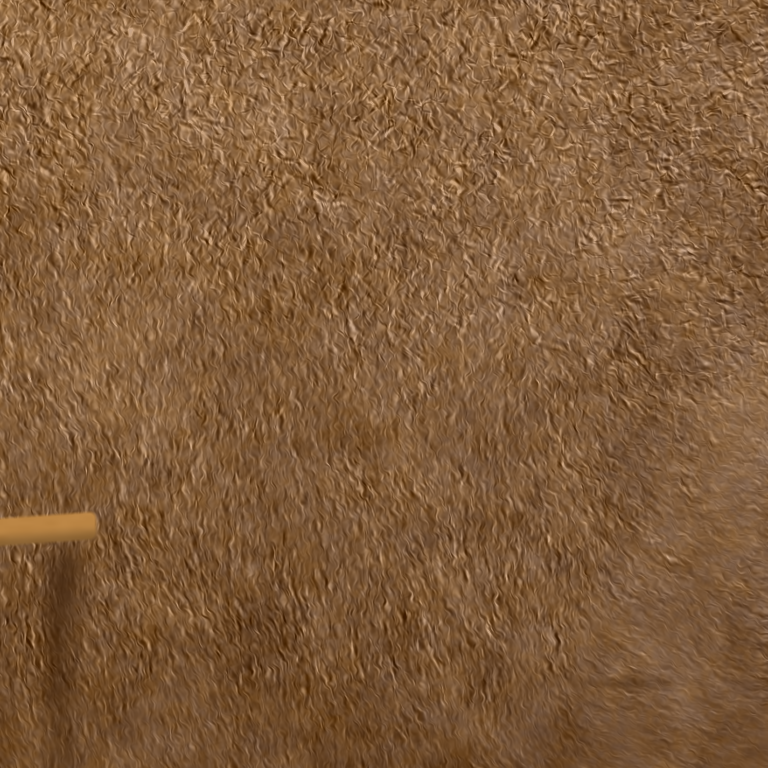
This texture is drawn by a WebGL 2 fragment shader. Its source:

```glsl
#version 300 es
precision highp float;

uniform vec2 u_resolution;
out vec4 fragColor;

const vec3 MEAN_COLOR = vec3(0.505, 0.364, 0.233);
const vec3 TONE_STEP = vec3(0.095, 0.089, 0.079);
const vec3 WARM_SHIFT = vec3(0.016, 0.0, -0.032);
const vec3 BAR_COLOR = vec3(0.69, 0.49, 0.25);
const vec3 SHADE_COLOR = vec3(0.25, 0.14, 0.05);
const float COARSE_LENGTH = 0.016;
const float FINE_LENGTH = 0.0085;
const float GRAIN_ASPECT = 0.5;
const float WAVES_PER_LENGTH = 1.35;
const float COARSE_AMOUNT = 0.60;
const float FINE_AMOUNT = 0.46;
const float SPECKLE_AMOUNT = 0.55;
const float WARP_AMOUNT = 0.0022;
const float STEEP_LEAN = 0.25;
const float FLAT_LEAN = 1.0;
const int GRAINS_PER_CELL = 3;
const float TAU = 6.2831853;

vec3 hash3(ivec2 cell, int seed) {
    uvec3 v = uvec3(uint(cell.x + 4096), uint(cell.y + 4096), uint(seed));
    v = v * 1664525u + 1013904223u;
    v.x += v.y * v.z; v.y += v.z * v.x; v.z += v.x * v.y;
    v ^= v >> 16u;
    v.x += v.y * v.z; v.y += v.z * v.x; v.z += v.x * v.y;
    return vec3(v >> 8u) / 16777216.0;
}

float valueNoise(vec2 p, int seed) {
    ivec2 i = ivec2(floor(p));
    vec2 f = fract(p);
    f = f * f * (3.0 - 2.0 * f);
    float low = mix(hash3(i, seed).x, hash3(i + ivec2(1, 0), seed).x, f.x);
    float high = mix(hash3(i + ivec2(0, 1), seed).x, hash3(i + ivec2(1, 1), seed).x, f.x);
    return mix(low, high, f.y) * 2.0 - 1.0;
}

// Calm zone toward the lower right
float calmZone(vec2 p) {
    float edge = p.x - 0.35 * p.y + 0.04 * valueNoise(p * 7.0, 3);
    return smoothstep(0.60, 0.80, edge) * (1.0 - smoothstep(0.3, 0.7, p.y));
}

// Lean of the grain away from vertical, in radians
float grainLean(vec2 p) {
    float turn = smoothstep(0.65, 0.97, p.x + 0.15 * (p.y - 0.5));
    return mix(STEEP_LEAN, FLAT_LEAN, max(turn, calmZone(p))) + 0.25 * valueNoise(p * 11.0, 5);
}

// Sum of short oriented ripples scattered over a jittered grid
float grainLayer(vec2 p, float size, int seed) {
    vec2 q = p / size;
    ivec2 base = ivec2(floor(q));
    float lean = grainLean(p);
    float spread = mix(0.4, 1.5, smoothstep(0.3, 0.95, p.y + 0.3 * (p.x - 0.4)));
    float sum = 0.0;
    for (int y = -1; y <= 1; y++)
    for (int x = -1; x <= 1; x++)
    for (int k = 0; k < GRAINS_PER_CELL; k++) {
        ivec2 cell = base + ivec2(x, y);
        vec3 place = hash3(cell, seed + 2 * k);
        vec3 style = hash3(cell, seed + 2 * k + 1);
        float angle = lean + (style.x + style.y - 1.0) * spread;
        vec2 along = vec2(sin(angle), -cos(angle));
        vec2 d = q - vec2(cell) - place.xy;
        float u = dot(d, along);
        float v = dot(d, vec2(-along.y, along.x));
        float window = max(0.0, 1.0 - u * u - v * v / (GRAIN_ASPECT * GRAIN_ASPECT));
        float ripple = cos(TAU * (WAVES_PER_LENGTH * v + place.z));
        sum += mix(0.1, 1.5, style.z * style.z) * window * window * ripple;
    }
    return 2.1 * sum;
}

float boxDistance(vec2 p, vec2 halfSize, float radius) {
    vec2 d = abs(p) - halfSize + radius;
    return length(max(d, 0.0)) + min(max(d.x, d.y), 0.0) - radius;
}

void main() {
    vec2 p = gl_FragCoord.xy / u_resolution;
    float pixel = 1.0 / u_resolution.y;

    // Broken grain relief with speckle
    vec2 warped = p + WARP_AMOUNT * vec2(valueNoise(p * 110.0, 1), valueNoise(p * 110.0, 2));
    float grain = COARSE_AMOUNT * grainLayer(warped, COARSE_LENGTH, 11)
                + FINE_AMOUNT * grainLayer(warped, FINE_LENGTH, 31);
    vec2 tilted = mat2(0.94, 0.34, -0.34, 0.94) * warped;
    grain += SPECKLE_AMOUNT * (valueNoise(tilted * vec2(190.0, 120.0), 41)
           + 0.6 * valueNoise(tilted * vec2(330.0, 230.0), 42));
    grain += 0.07 * (grain * grain - 0.8);
    float contrast = mix(0.82, 1.12, smoothstep(0.45, 1.0, p.y)) + 0.28 * valueNoise(p * 22.0, 45);
    contrast *= mix(1.0, 0.55, calmZone(p));
    contrast *= mix(0.55, 1.0, smoothstep(0.02, 0.16, p.y));

    // Broad light and blotches
    float light = 1.15 * (p.y - 0.47) - 0.55 * (1.0 - smoothstep(0.0, 0.3, p.y)) * (1.0 - 0.7 * p.x);
    light += 0.3 * calmZone(p);
    float blotches = 0.32 * valueNoise(p * 6.0, 51) + 0.34 * valueNoise(p * 19.0, 52)
                   + 0.36 * valueNoise(p * 46.0, 53);
    float tone = grain * contrast + light + blotches;
    float warmth = 0.5 * valueNoise(p * 30.0, 61) + 0.6 * valueNoise(p * 110.0, 62)
                 + 0.5 * (p.y - 0.5) + 0.6 * (0.5 - p.x) - 0.25 * tone;
    vec3 color = MEAN_COLOR + clamp(tone, -3.0, 3.2) * TONE_STEP + warmth * WARM_SHIFT;

    // Faint dark smear
    vec2 smear = (p - vec2(0.82, 0.11)) / vec2(0.06, 0.006);
    color = mix(color, SHADE_COLOR, 0.38 * exp(-dot(smear, smear)));

    // Bar and the shade hanging below it
    float barLine = 0.307 + 0.07 * p.x;
    float below = 1.0 - smoothstep(0.26, 0.31, p.y);
    float shadeAcross = (p.x - 0.078 - 0.12 * max(p.y - 0.2, 0.0)) / 0.024;
    float shade = below * exp(-shadeAcross * shadeAcross) * mix(0.35, 0.75, smoothstep(0.0, 0.3, p.y));
    color = mix(color, SHADE_COLOR, shade);
    vec2 barPoint = vec2(p.x, p.y - barLine);
    float bar = boxDistance(barPoint - vec2(-0.08, 0.0), vec2(0.205, 0.018), 0.009);
    float barLight = mix(0.78, 1.06, smoothstep(-0.018, 0.004, barPoint.y));
    vec3 barColor = BAR_COLOR * barLight + 0.012 * valueNoise(p * vec2(60.0, 160.0), 71);
    float barEdge = max(pixel, 0.003);
    color = mix(color, barColor, 1.0 - smoothstep(-barEdge, barEdge, bar));

    fragColor = vec4(clamp(color, 0.0, 1.0), 1.0);
}
```
